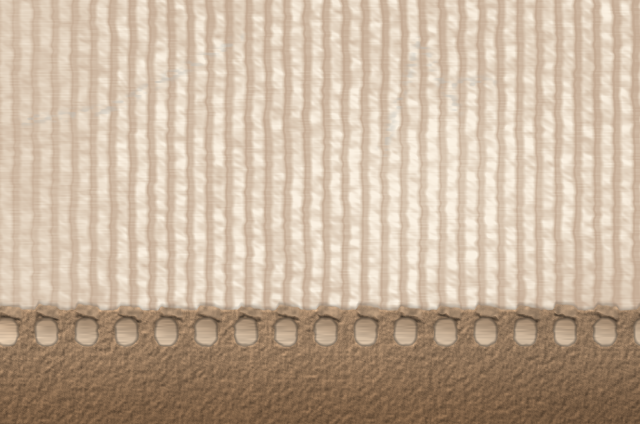
Give the GLSL for this texture, as a Shadertoy shader.

```glsl
float hash(vec2 p) {
    return fract(sin(dot(p, vec2(127.1, 311.7))) * 43758.5453);
}

float noise(vec2 p) {
    vec2 i = floor(p), f = fract(p);
    f = f * f * (3.0 - 2.0 * f);
    return mix(mix(hash(i), hash(i + vec2(1, 0)), f.x),
               mix(hash(i + vec2(0, 1)), hash(i + vec2(1, 1)), f.x), f.y);
}

float fbm(vec2 p) {
    float sum = 0.0, amp = 0.5;
    for (int i = 0; i < 4; i++) {
        sum += amp * noise(p);
        p = p * 2.03 + 17.3;
        amp *= 0.5;
    }
    return sum / 0.9375;
}

float roundBox(vec2 p, vec2 halfSize, float radius) {
    vec2 q = abs(p) - halfSize + radius;
    return length(max(q, 0.0)) + min(max(q.x, q.y), 0.0) - radius;
}

float segment(vec2 p, vec2 a, vec2 b) {
    vec2 d = b - a;
    return length(p - a - d * clamp(dot(p - a, d) / dot(d, d), 0.0, 1.0));
}

float glow(vec2 p, vec2 center, vec2 size) {
    vec2 q = (p - center) / size;
    return exp(-dot(q, q));
}

// Crinkled vertical ribs with fine horizontal threads
vec3 fabric(vec2 p) {
    float wobble = 0.006 * (noise(p * vec2(12.0, 22.0)) - 0.5)
                 + 0.005 * (noise(p * vec2(25.0, 75.0)) - 0.5);
    float u = (p.x + wobble - 0.5176) / 0.0457;
    float rib = floor(u + 0.5);
    float across = u - rib;
    float width = 0.27 + 0.08 * (noise(vec2(rib * 3.7, p.y * 38.0)) - 0.5);
    float crest = smoothstep(width + 0.13, width - 0.13, abs(across));
    float crinkle = noise(vec2(rib * 7.3 + across * 1.6, p.y * 70.0));
    float folds = noise(vec2(rib * 5.1 + across * 2.5, p.y * 125.0 + across * 3.0));
    float thread = noise(p * vec2(32.0, 290.0)) - 0.5;
    float relief = mix(0.5, 1.0, smoothstep(0.05, 0.4, p.x));
    relief *= 1.0 - 0.4 * glow(p, vec2(1.45, 0.3), vec2(0.25, 0.1));

    float light = 0.30 + 0.12 * (fbm(p * vec2(4.0, 5.0)) - 0.5);
    light += 0.16 * glow(p, vec2(1.08, 0.58), vec2(0.28, 0.22));
    light += 0.06 * glow(p, vec2(0.75, 0.55), vec2(0.4, 0.3));
    light += 0.07 * glow(p, vec2(0.0, 0.38), vec2(0.18, 0.18));
    light -= 0.10 * glow(p, vec2(1.48, 0.29), vec2(0.26, 0.11));
    light += relief * (crest * (0.20 + 0.46 * crinkle + 0.30 * (folds - 0.5)) - 0.13);
    light -= relief * 0.13 * smoothstep(0.10, 0.0, abs(across - 0.39));
    light += 0.13 * thread;

    vec3 color = mix(vec3(0.77, 0.67, 0.58), vec3(0.87, 0.80, 0.72), smoothstep(0.0, 0.5, light));
    color = mix(color, vec3(0.985, 0.945, 0.885), smoothstep(0.35, 0.95, light));

    // Pale bluish smudges
    float smudge = segment(p, vec2(0.05, 0.715), vec2(0.25, 0.74));
    smudge = min(smudge, segment(p, vec2(0.25, 0.74), vec2(0.57, 0.91)));
    smudge = min(smudge, segment(p, vec2(0.90, 0.64), vec2(0.99, 0.90)));
    smudge = min(smudge, segment(p, vec2(0.99, 0.90), vec2(1.08, 0.74)));
    smudge = min(smudge, segment(p, vec2(1.05, 0.80), vec2(1.16, 0.81)));
    float stain = smoothstep(0.022, 0.0, smudge) * smoothstep(0.35, 0.8, noise(p * vec2(70.0, 150.0)));
    return mix(color, vec3(0.74, 0.74, 0.72), 0.42 * stain);
}

// Fibrous cardboard, shaded from embossed noise
vec3 cardboard(vec2 p) {
    float emboss = fbm(p * 95.0) - fbm(p * 95.0 + vec2(0.35, -0.45));
    float shade = 0.60 * emboss + 0.10 * (fbm(p * 7.0) - 0.5) + 0.09 * (noise(p * 240.0) - 0.5);
    vec3 color = mix(vec3(0.475, 0.365, 0.265), vec3(0.60, 0.49, 0.385), smoothstep(-0.02, 0.24, p.y));
    color *= 1.0 - 0.06 * smoothstep(0.9, 1.5, p.x);
    return color * (1.0 + shade);
}

void mainImage(out vec4 fragColor, in vec2 fragCoord) {
    vec2 p = fragCoord / iResolution.y;
    float aa = 1.2 / iResolution.y;

    // Perforation cells
    float cell = floor((p.x - 0.0157) / 0.0941 + 0.5);
    vec2 q = vec2(p.x - 0.0157 - cell * 0.0941, p.y - 0.217);
    float seed = hash(vec2(cell, 4.0));
    float rough = noise(p * 95.0) - 0.5;

    // Torn top edge with a raised flap over each hole
    float flapX = q.x - 0.006 + 0.012 * (seed - 0.5);
    float flap = smoothstep(0.032, 0.020, abs(flapX));
    float top = 0.269 + 0.004 * rough + flap * (0.009 + 0.006 * (seed - 0.5) - 0.12 * flapX);
    float board = smoothstep(-aa, aa, top - p.y);

    vec3 color = fabric(p);
    color *= 1.0 - 0.20 * smoothstep(0.012, 0.0, p.y - top);
    vec3 paper = cardboard(p);
    paper *= 1.0 + 0.20 * smoothstep(0.010, 0.001, top - p.y);

    // Curled flap: lit face and the shadow beneath it
    float curl = p.y - 0.254 - 0.008 * rough + 0.25 * flapX;
    paper = mix(paper, vec3(0.72, 0.61, 0.50) * (0.95 + 0.4 * rough), 0.65 * flap * smoothstep(0.0, 0.004, curl));
    paper *= 1.0 - 0.42 * flap * smoothstep(0.007, 0.0, abs(curl + 0.004));

    // Holes with shaded rims and muted fabric behind
    float hole = roundBox(q, vec2(0.028, 0.034), 0.024) + 0.003 * rough;
    float rim = smoothstep(0.007, 0.0, abs(hole));
    paper *= 1.0 + rim * mix(0.16, -0.18, smoothstep(-0.025, 0.025, q.y));
    vec3 inside = mix(vec3(0.64, 0.54, 0.44), vec3(0.81, 0.72, 0.62), smoothstep(0.032, -0.025, q.y + 0.3 * q.x));
    inside *= 1.0 + 0.14 * (noise(p * vec2(35.0, 270.0)) - 0.5);
    inside *= 1.0 + 0.10 * glow(p, vec2(0.0, 0.21), vec2(0.08));
    inside *= 1.0 - 0.36 * smoothstep(-0.008, 0.0, hole);
    paper = mix(inside, paper, smoothstep(-aa, aa, hole));

    fragColor = vec4(clamp(mix(color, paper, board), 0.0, 1.0), 1.0);
}
```
